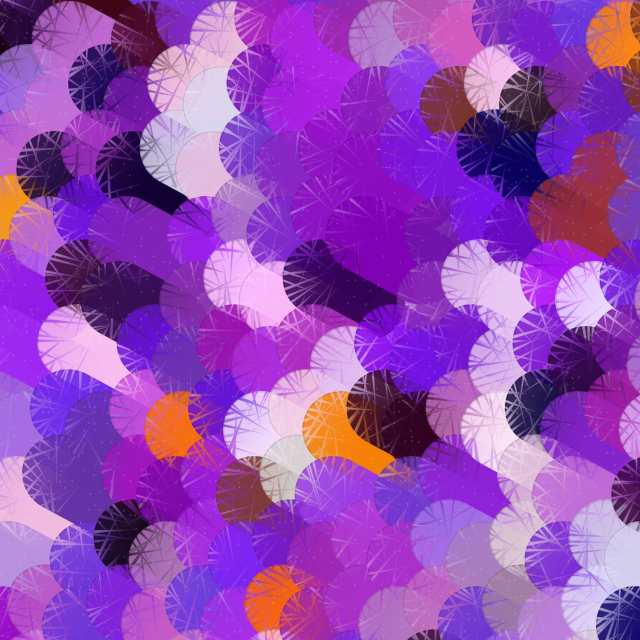
This pattern is drawn by a WebGL 2 fragment shader. Its source:

```glsl
#version 300 es
precision highp float;
// Overlapping round-headed brush dabs on a skewed lattice, each trailing to the
// lower right. Dabs are painted left to right; tapered scratches in the heads
// reveal the paint underneath. Colours are drawn by share from a small palette.

uniform vec2 u_resolution;
out vec4 fragColor;

const vec2 PITCH = vec2(0.1237, 0.1016);   // lattice spacing
const float SKEW = 0.012;                  // sideways shift per row
const vec2 ORIGIN = vec2(-0.053, 0.058);
const vec2 MID_DAB = vec2(0.0547, -0.034); // second dab of each cell
const vec2 TRAIL = vec2(0.88, -0.475);     // stroke direction
const float RADIUS = 0.0605;
const float TRAIL_MIN = 0.06;
const float TRAIL_MAX = 0.15;
const int SCRATCHES = 24;
const float SCRATCH_WIDTH = 0.0021;
const float SCRATCH_STRENGTH = 0.72;
const float GROUPED = 0.42;                // share of dabs coloured like neighbours
const float MISSING = 0.08;
const float FLECK_SIZE = 0.009;

const vec3 PAPER  = vec3(0.98, 0.95, 0.99);
const vec3 VIOLET = vec3(0.53, 0.13, 0.79);
const vec3 MAUVE  = vec3(0.73, 0.43, 0.77);
const vec3 PALE   = vec3(0.90, 0.79, 0.90);
const vec3 DARK   = vec3(0.16, 0.02, 0.25);
const vec3 BROWN  = vec3(0.51, 0.22, 0.16);
const vec3 ORANGE = vec3(1.00, 0.51, 0.04);

vec3 hash3(vec2 p) {
    vec3 q = fract(vec3(p.xyx) * vec3(0.1031, 0.1030, 0.0973));
    q += dot(q, q.yxz + 33.33);
    return fract((q.xxy + q.yzz) * q.zyx);
}

// Palette entry chosen by its share of the area, with a tint per group.
vec3 dabColor(vec2 id) {
    vec3 own = hash3(id + 17.0);
    vec2 key = own.x < GROUPED ? floor(id * 0.5) + 211.0 : id + 71.0;
    float pick = hash3(key).x;
    vec3 tint = hash3(key + 133.0) - 0.5;
    vec3 color = VIOLET;
    vec3 spread = vec3(0.30, 0.20, 0.28);
    if (pick > 0.44) { color = MAUVE; spread = vec3(0.20, 0.22, 0.26); }
    if (pick > 0.64) { color = PALE; spread = vec3(0.16, 0.20, 0.18); }
    if (pick > 0.79) { color = DARK; spread = vec3(0.24, 0.04, 0.36); }
    if (pick > 0.92) { color = BROWN; spread = vec3(0.22, 0.18, 0.16); }
    if (pick > 0.96) { color = ORANGE; spread = vec3(0.04, 0.30, 0.04); }
    return clamp(color + tint * spread + (own.y - 0.5) * 0.07, 0.0, 1.0);
}

// Tapered scratches running inward from the round head; x = cover, y = paleness.
vec2 scratches(vec2 q, vec2 id, float pixel) {
    vec2 result = vec2(0.0);
    float headAngle = atan(-TRAIL.y, -TRAIL.x);
    for (int k = 0; k < SCRATCHES; k++) {
        vec3 h = hash3(id * 7.31 + float(k) * vec2(3.7, 5.9) + 29.0);
        float angle = headAngle + (float(k) + h.x) / float(SCRATCHES) * 4.2 - 2.1;
        float lean = angle + (h.y - 0.5) * 1.5;
        vec2 fromRim = q - RADIUS * vec2(cos(angle), sin(angle));
        vec2 inward = -vec2(cos(lean), sin(lean));
        float reach = RADIUS * mix(0.35, 1.35, h.z);
        float along = clamp(dot(fromRim, inward), 0.0, reach);
        float taper = 1.0 - along / reach;
        float width = SCRATCH_WIDTH * taper * mix(0.4, 1.2, h.y);
        float dist = length(fromRim - inward * along);
        float cover = (1.0 - smoothstep(width - pixel * 0.5, width + pixel, dist))
                    * mix(0.35, 1.0, taper);
        if (cover > result.x) result = vec2(cover, h.x * h.x);
    }
    return result;
}

vec3 paintDab(vec3 under, vec2 p, vec2 center, vec2 id, float pixel) {
    vec3 h = hash3(id + 5.0);
    if (h.x < MISSING) return under;
    vec2 q = p - center;
    float along = dot(q, TRAIL);
    float stroke = mix(TRAIL_MIN, TRAIL_MAX, h.y);
    float dist = length(q - TRAIL * clamp(along, 0.0, stroke)) - RADIUS;
    if (dist > pixel) return under;

    // The head is thin paint; the trail builds up to a solid body.
    float body = smoothstep(-RADIUS, RADIUS * 0.7, along);
    vec2 scratch = scratches(q, id, pixel);
    float opacity = mix(0.84, 0.98, body);
    opacity *= 1.0 - scratch.x * SCRATCH_STRENGTH * (1.0 - 0.7 * body);
    vec3 ground = mix(under, PAPER, scratch.x * scratch.y * 0.5);
    vec3 color = mix(ground, dabColor(id), opacity);

    // Faint drawn outline around the edge.
    float rim = 1.0 - smoothstep(0.0, pixel * 1.2, abs(dist + pixel));
    color *= 1.0 - 0.12 * rim * (1.0 - body);
    return mix(under, color, 1.0 - smoothstep(-pixel, pixel * 0.5, dist));
}

// Sparse cellular flecks of lighter, dry paint.
float flecks(vec2 p, float pixel) {
    vec2 cell = floor(p / FLECK_SIZE);
    vec3 h = hash3(cell + 401.0);
    vec2 q = p - (cell + mix(vec2(0.3), vec2(0.7), h.xy)) * FLECK_SIZE;
    float size = FLECK_SIZE * 0.13;
    return step(0.86, h.z) * (1.0 - smoothstep(size - pixel, size + pixel, length(q)));
}

void main() {
    vec2 p = gl_FragCoord.xy / u_resolution.y;
    float pixel = max(1.0 / u_resolution.y, 0.0012);
    float row = floor((p.y - ORIGIN.y) / PITCH.y + 0.5);
    float column = floor((p.x - ORIGIN.x - row * SKEW) / PITCH.x);
    vec3 color = PAPER;
    for (int i = -2; i <= 1; i++)
    for (int half_ = 0; half_ < 2; half_++)
    for (int j = 2; j >= -1; j--) {
        vec2 cell = vec2(column + float(i), row + float(j));
        vec2 center = ORIGIN + cell * PITCH + vec2(cell.y * SKEW, 0.0) + float(half_) * MID_DAB;
        vec2 id = vec2(cell.x * 2.0 + float(half_), cell.y) + 40.0;
        color = paintDab(color, p, center, id, pixel);
    }
    color = mix(color, PAPER, 0.2 * flecks(p, pixel));
    fragColor = vec4(color, 1.0);
}
```
